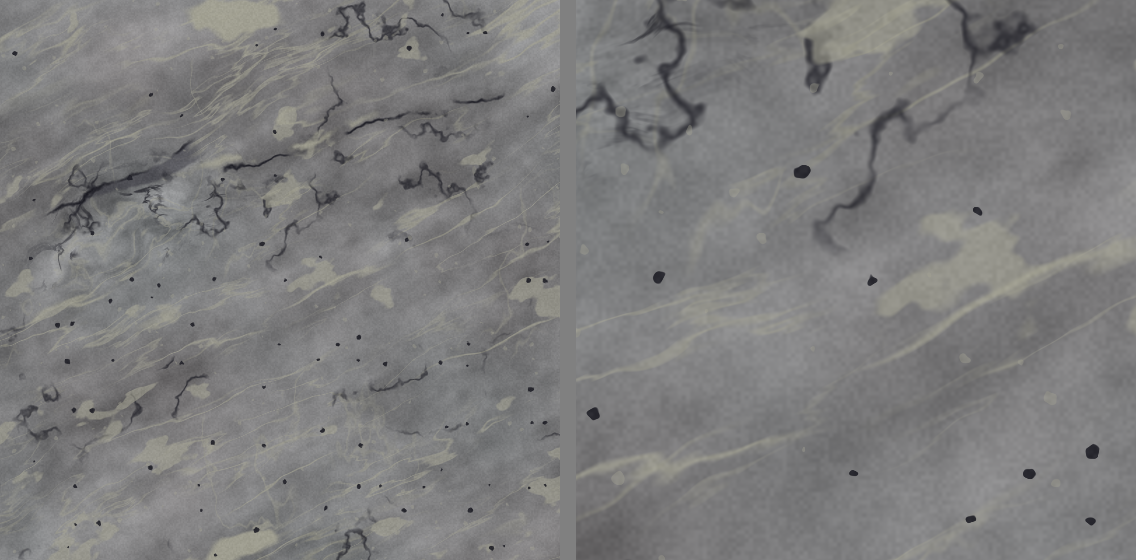
Left, the full canvas; right, a detail of the centre.
Write a Shadertoy shader that draws this texture.

```glsl
// Grey marble with slanted pale veins, a dark fracture, crushed stone and specks.

float hash(vec2 p) {
    vec3 q = fract(p.xyx * 0.1031);
    q += dot(q, q.yzx + 33.33);
    return fract((q.x + q.y) * q.z);
}

float noise(vec2 p) {
    vec2 i = floor(p), f = fract(p);
    f = f * f * (3.0 - 2.0 * f);
    return mix(mix(hash(i), hash(i + vec2(1, 0)), f.x),
               mix(hash(i + vec2(0, 1)), hash(i + vec2(1, 1)), f.x), f.y);
}

float fbm(vec2 p, int octaves) {
    float sum = 0.0, total = 0.0, amp = 0.5;
    for (int i = 0; i < octaves; i++) {
        sum += amp * noise(p);
        total += amp;
        amp *= 0.5;
        p = mat2(0.8, 0.6, -0.6, 0.8) * p * 2.03 + 17.3;
    }
    return sum / total;
}

// Soft line, one at distance zero
float line(float d, float width) {
    return 1.0 - smoothstep(0.0, width, abs(d));
}

// Thin line along the middle contour of a noise field
float vein(vec2 p, float width) {
    return line(fbm(p, 5) - 0.5, width);
}

// Soft window between two positions
float span(float x, float a, float b, float soft) {
    return smoothstep(a - soft, a + soft, x) * (1.0 - smoothstep(b - soft, b + soft, x));
}

// One jittered dot in some cells of a grid
float specks(vec2 p, float cells, float share, float radius) {
    vec2 id = floor(p * cells);
    vec2 jitter = 0.2 + 0.6 * vec2(hash(id + 3.7), hash(id + 71.3));
    vec2 d = (fract(p * cells) - jitter) / cells;
    d += 0.003 * (vec2(noise(p * 240.0), noise(p * 240.0 + 50.0)) - 0.5);
    float r = radius * (0.4 + 0.7 * hash(id + 19.1));
    float edge = 0.7 / iResolution.y;
    return step(hash(id + 131.0), share) * (1.0 - smoothstep(r - edge, r + edge, length(d)));
}

void mainImage(out vec4 fragColor, in vec2 fragCoord) {
    vec2 p = fragCoord / iResolution.y;
    // x runs along the grain of the stone, y across it
    vec2 grain = vec2(dot(p, vec2(0.89, 0.454)), dot(p, vec2(-0.454, 0.89)));
    vec2 warp = vec2(fbm(p * 6.0 + 4.0, 4), fbm(p * 6.0 + 40.0, 4)) - 0.5;
    vec2 q = grain + 0.05 * warp;

    // Cloudy base with drawn-out streaks
    float tone = 0.487;
    tone += 0.20 * (fbm(q * vec2(3.0, 5.5) + 8.0, 5) - 0.5);
    tone += 0.15 * (fbm(q * vec2(7.0, 26.0) + 31.0, 5) - 0.5);
    tone += 0.09 * (fbm(p * 38.0 + 5.0, 3) - 0.5);
    float haze = length((q - vec2(0.65, 0.69)) / vec2(0.22, 0.07));
    tone += 0.045 * (1.0 - smoothstep(0.3, 1.1, haze));
    float tint = fbm(p * 3.5 + 60.0, 3) - 0.5;
    vec3 col = tone + vec3(-0.025, 0.008, 0.012) * tint + vec3(0.0, 0.0, 0.005);
    vec3 cream = vec3(0.64, 0.635, 0.575), ink = vec3(0.12, 0.12, 0.15);

    // Pale veins, finer with each layer, fading in and out
    for (int i = 0; i < 4; i++) {
        float k = float(i);
        vec2 v = q * vec2(1.6 + 0.7 * k, 8.0 + 4.0 * k) + 23.7 * k;
        float fade = smoothstep(0.42, 0.68, fbm(q * vec2(4.0, 9.0) + 90.0 + 11.0 * k, 3));
        col = mix(col, cream, (0.75 - 0.08 * k) * fade * vein(v, 0.022));
    }
    // Hairlines that cut across the grain
    float crossing = smoothstep(0.52, 0.65, fbm(p * 5.0 + 210.0, 3));
    col = mix(col, cream, 0.35 * crossing * vein(p * vec2(7.0, 3.5) + 3.0, 0.014));

    // Crushed stone
    float crush = 1.0 - smoothstep(0.3, 1.15, length((q - vec2(0.49, 0.425)) / vec2(0.23, 0.10)));
    vec2 shard = grain * vec2(17.0, 34.0) + 5.0 * warp;
    col += crush * (0.48 * (fbm(shard, 5) - 0.5) + 0.015);
    col = mix(col, cream, 0.45 * crush * vein(shard * 0.7 + 9.0, 0.05));
    float pits = smoothstep(0.55, 0.7, fbm(p * 16.0 + 77.0, 3));
    col = mix(col, ink, 0.75 * crush * pits * vein(shard + 55.0, 0.06));

    // Fracture: upper wedge with a dark rim, then a broken lower crack
    float ragged = 0.055 * (fbm(grain * 12.0 + 7.0, 5) - 0.5);
    float upper = grain.y - 0.512 - ragged;
    float thick = 0.036 * smoothstep(0.36, 0.62, grain.x);
    float onUpper = span(grain.x, 0.36, 0.64, 0.02);
    float broken = smoothstep(0.38, 0.55, fbm(grain * vec2(14.0, 8.0) + 15.0, 3));
    col = mix(col, vec3(0.31, 0.31, 0.34), 0.7 * onUpper * span(upper, -thick, 0.0, 0.004));
    col = mix(col, ink, 0.85 * onUpper * broken * line(upper, 0.005));
    float lower = grain.y - 0.446 + 0.2 * (grain.x - 0.65) - 1.3 * ragged;
    float onLower = span(grain.x, 0.66, 1.20, 0.03);
    float crust = smoothstep(0.46, 0.6, fbm(grain * 18.0 + 45.0, 4)) * span(grain.x, 0.62, 0.95, 0.05);
    col -= 0.05 * onLower * line(lower, 0.035);
    col = mix(col, cream, 0.8 * crust * line(lower - 0.013, 0.011));
    col = mix(col, ink, 0.95 * onLower * broken * line(lower, 0.0055));

    // Scattered dark wisps
    float wispy = smoothstep(0.56, 0.70, fbm(q * vec2(5.0, 8.0) + 140.0, 4));
    col -= 0.05 * wispy;
    col = mix(col, ink, 0.7 * wispy * vein(p * 11.0 + 33.0, 0.035));

    // Cream patches at the top and bottom edges, and small flakes
    vec2 edgePos = vec2(p.x - 0.42, fract(p.y + 0.5) - 0.5);
    edgePos += 0.16 * warp + 0.02 * (fbm(p * 40.0, 3) - 0.5);
    float patchy = 1.0 - smoothstep(0.75, 1.05, length(edgePos / vec2(0.085, 0.04)));
    float flake = smoothstep(0.70, 0.75, fbm(q * vec2(11.0, 19.0) + 170.0, 4));
    col = mix(col, cream, max(0.9 * patchy, 0.6 * flake));

    // Specks and fine grit
    float lowHalf = 1.0 - smoothstep(0.3, 0.75, p.y);
    col = mix(col, cream, 0.4 * specks(p + 0.37, 42.0, 0.12, 0.0035));
    col = mix(col, ink, 0.9 * specks(p, 27.0, 0.05 + 0.11 * lowHalf, 0.0045));
    col += 0.045 * (noise(p * 400.0) - 0.5);
    fragColor = vec4(clamp(col, 0.0, 1.0), 1.0);
}
```
